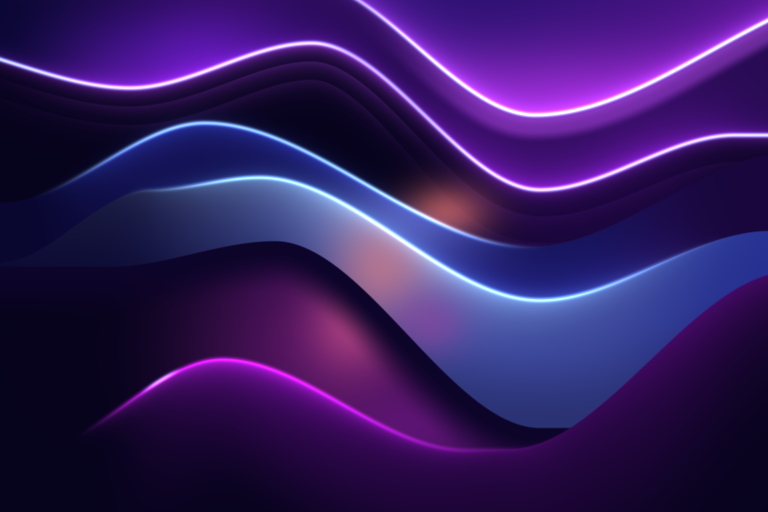
This background is drawn by a WebGL 1 fragment shader. Its source:

```glsl
precision highp float;
uniform vec2 u_resolution;

#define ASPECT 1.5
#define EDGE 0.0022
#define LINE 0.0042
#define FOLD_GAP 0.036
#define FOLD_FADE 0.021
#define NIGHT vec3(0.025, 0.01, 0.11)
#define NAVY vec3(0.035, 0.025, 0.19)
#define VIOLET vec3(0.40, 0.10, 0.64)
#define MAGENTA vec3(0.80, 0.10, 0.86)
#define ICE vec3(0.62, 0.86, 0.98)
#define AMBER vec3(0.58, 0.30, 0.20)

// Smooth wave through five turning points
float wave(float x, vec2 a, vec2 b, vec2 c, vec2 d, vec2 e) {
  float y = mix(a.y, b.y, smoothstep(a.x, b.x, x));
  y = mix(y, c.y, smoothstep(b.x, c.x, x));
  y = mix(y, d.y, smoothstep(c.x, d.x, x));
  return mix(y, e.y, smoothstep(d.x, e.x, x));
}

// Approximate distance below a wave, positive underneath
float depth(vec2 p, vec2 a, vec2 b, vec2 c, vec2 d, vec2 e) {
  float h = 0.004;
  float y = wave(p.x, a, b, c, d, e);
  float slope = (wave(p.x + h, a, b, c, d, e) - wave(p.x - h, a, b, c, d, e)) / (2.0 * h);
  return (y - p.y) / sqrt(1.0 + slope * slope);
}

float blob(vec2 p, vec2 center, vec2 radius) {
  vec2 q = (p - center) / radius;
  return exp(-dot(q, q));
}

float cover(float d) { return smoothstep(-EDGE, EDGE, d); }
float rim(float d) { return exp(-d * d / (LINE * LINE)); }
float halo(float d, float width) { return exp(-abs(d) / width); }
float band(float x, float a, float b, float c, float d) {
  return smoothstep(a, b, x) * (1.0 - smoothstep(c, d, x));
}

void main() {
  vec2 p = gl_FragCoord.xy / u_resolution * vec2(ASPECT, 1.0);
  float x = p.x;

  float crest = depth(p, vec2(-1.0, 1.04), vec2(0.1, 1.04), vec2(0.586, 1.04), vec2(1.045, 0.775), vec2(1.738, 1.029));
  float ribbon = depth(p, vec2(-0.195, 0.922), vec2(0.254, 0.828), vec2(0.609, 0.916), vec2(1.055, 0.629), vec2(1.436, 0.736));
  float veil = depth(p, vec2(-0.3, 0.6), vec2(0.0, 0.604), vec2(0.4, 0.76), vec2(1.035, 0.518), vec2(1.563, 0.707));
  float stream = depth(p, vec2(0.0, 0.488), vec2(0.293, 0.629), vec2(0.508, 0.654), vec2(1.055, 0.414), vec2(1.504, 0.549));
  float hollow = depth(p, vec2(-0.2, 0.48), vec2(0.215, 0.479), vec2(0.537, 0.529), vec2(1.055, 0.164), vec2(1.6, 0.17));
  float dune = depth(p, vec2(0.039, 0.111), vec2(0.434, 0.299), vec2(0.908, 0.121), vec2(0.996, 0.123), vec2(1.543, 0.469));

  // Violet sky
  vec3 col = mix(vec3(0.16, 0.06, 0.43), vec3(0.27, 0.07, 0.50), smoothstep(0.9, 1.5, x));
  col += vec3(0.34, 0.09, 0.30) * blob(p, vec2(1.06, 0.79), vec2(0.34, 0.13));
  col += vec3(0.22, 0.06, 0.24) * halo(crest, 0.045);

  // Upper fold and the glow resting on the ribbon
  vec3 layer = mix(NAVY, vec3(0.15, 0.04, 0.32), smoothstep(0.0, 0.45, x));
  layer += vec3(0.12, 0.03, 0.24) * blob(p, vec2(0.38, 0.9), vec2(0.25, 0.1));
  layer += vec3(0.26, 0.06, 0.34) * halo(ribbon, 0.06) * band(x, 0.0, 0.25, 0.3, 0.6);
  layer += vec3(0.28, 0.05, 0.36) * halo(ribbon, 0.06) * band(x, 0.75, 1.05, 1.2, 1.6);
  float lip = smoothstep(0.0, 0.012, crest) * (1.0 - smoothstep(0.03, 0.055, crest));
  layer += vec3(0.24, 0.11, 0.25) * lip * smoothstep(0.68, 1.0, x);
  col = mix(col, layer, cover(crest));
  float lit = smoothstep(0.65, 0.9, x);
  col += (ICE * rim(crest) + vec3(0.28, 0.14, 0.34) * halo(crest, 0.012)) * mix(0.55, 1.0, lit);

  // Dark ribbon with repeated folds
  layer = mix(NIGHT, vec3(0.10, 0.02, 0.23), smoothstep(0.75, 1.1, x));
  layer = mix(layer, NIGHT, smoothstep(1.25, 1.5, x) * 0.6);
  float sheen = blob(p, vec2(0.62, 0.86), vec2(0.38, 0.18)) + 0.28 * smoothstep(0.8, 1.0, x);
  sheen += 0.28 * blob(p, vec2(0.2, 0.8), vec2(0.2, 0.08));
  for (int i = 0; i < 3; i++) {
    float k = float(i);
    float fold = ribbon - k * FOLD_GAP * mix(1.0, 1.45, smoothstep(0.7, 1.1, x));
    layer += vec3(0.34, 0.13, 0.43) * cover(fold) * exp(-max(fold, 0.0) / FOLD_FADE) * sheen / (1.0 + 1.3 * k);
  }
  layer += AMBER * blob(p, vec2(0.87, 0.585), vec2(0.085, 0.055));
  col = mix(col, layer, cover(ribbon));
  col += ICE * rim(ribbon) * mix(0.95, 0.7, band(x, 0.6, 0.7, 0.8, 0.95));
  col += vec3(0.22, 0.05, 0.30) * halo(ribbon, 0.011);

  // Blue veil
  layer = mix(NAVY, vec3(0.07, 0.06, 0.31), band(x, 0.05, 0.35, 1.1, 1.4));
  layer += vec3(0.22, 0.26, 0.30) * blob(p, vec2(0.79, 0.57), vec2(0.16, 0.09));
  layer += vec3(0.08, 0.08, 0.24) * halo(stream, 0.07) * band(x, 0.65, 0.95, 1.1, 1.45);
  layer += vec3(0.06, 0.08, 0.20) * halo(veil, 0.035) * band(x, 0.05, 0.25, 0.6, 0.9);
  layer += vec3(0.06, 0.0, 0.05) * smoothstep(1.1, 1.35, x);
  col = mix(col, layer, cover(veil));
  col += (ICE * rim(veil) + vec3(0.04, 0.10, 0.22) * halo(veil, 0.012)) * band(x, 0.05, 0.35, 0.8, 1.08) * 0.8;

  // Luminous stream
  layer = mix(NAVY, vec3(0.21, 0.25, 0.58), smoothstep(0.15, 0.78, x));
  layer = mix(layer, vec3(0.14, 0.18, 0.56), smoothstep(1.15, 1.5, x));
  layer *= mix(1.0, 0.78, smoothstep(0.09, 0.24, stream));
  layer += vec3(0.36, 0.44, 0.34) * halo(stream, 0.085) * blob(p, vec2(0.76, 0.53), vec2(0.42, 0.24));
  layer = mix(layer, vec3(0.76, 0.46, 0.54), 0.82 * blob(p, vec2(0.745, 0.475), vec2(0.1, 0.11)));
  layer = mix(layer, vec3(0.52, 0.27, 0.62), 0.7 * blob(p, vec2(0.84, 0.37), vec2(0.075, 0.065)));
  col = mix(col, layer, cover(stream));
  float shine = band(x, 0.22, 0.48, 1.05, 1.45);
  col += (ICE * rim(stream) * 0.65 + vec3(0.10, 0.20, 0.24) * halo(stream, 0.014)) * shine;

  // Shadowed hollow with a warm heart
  layer = mix(NIGHT, vec3(0.21, 0.05, 0.30), smoothstep(0.2, 0.65, x));
  layer += vec3(0.13, 0.03, 0.09) * blob(p, vec2(0.62, 0.32), vec2(0.26, 0.16));
  layer += AMBER * 0.55 * blob(p, vec2(0.69, 0.37), vec2(0.085, 0.095));
  layer += vec3(0.12, 0.02, 0.13) * blob(p, vec2(0.82, 0.16), vec2(0.15, 0.08));
  layer = mix(vec3(0.05, 0.015, 0.16), layer, smoothstep(0.015, 0.105, hollow));
  col = mix(col, layer, cover(hollow));

  // Magenta dune in front
  float fade = exp(-max(dune, 0.0) / 0.07);
  float glow = band(x, 0.18, 0.44, 0.48, 1.0) + 0.34 * smoothstep(0.65, 1.0, x);
  layer = mix(NIGHT, vec3(0.09, 0.015, 0.19), band(x, 0.2, 0.55, 1.0, 1.6) * (1.0 - smoothstep(0.1, 0.3, dune)));
  layer += vec3(0.36, 0.05, 0.42) * fade * glow;
  layer += vec3(0.10, 0.01, 0.12) * smoothstep(1.1, 1.4, x) * exp(-max(dune, 0.0) / 0.14);
  col = mix(col, layer, cover(dune));
  float trace = band(x, 0.14, 0.3, 0.55, 1.15);
  col += MAGENTA * (0.55 * rim(dune) + 0.35 * halo(dune - 0.004, 0.012) * cover(dune)) * trace;
  col += ICE * 0.6 * rim(dune) * band(x, 0.27, 0.31, 0.32, 0.36);

  gl_FragColor = vec4(clamp(col, 0.0, 1.0), 1.0);
}
```
